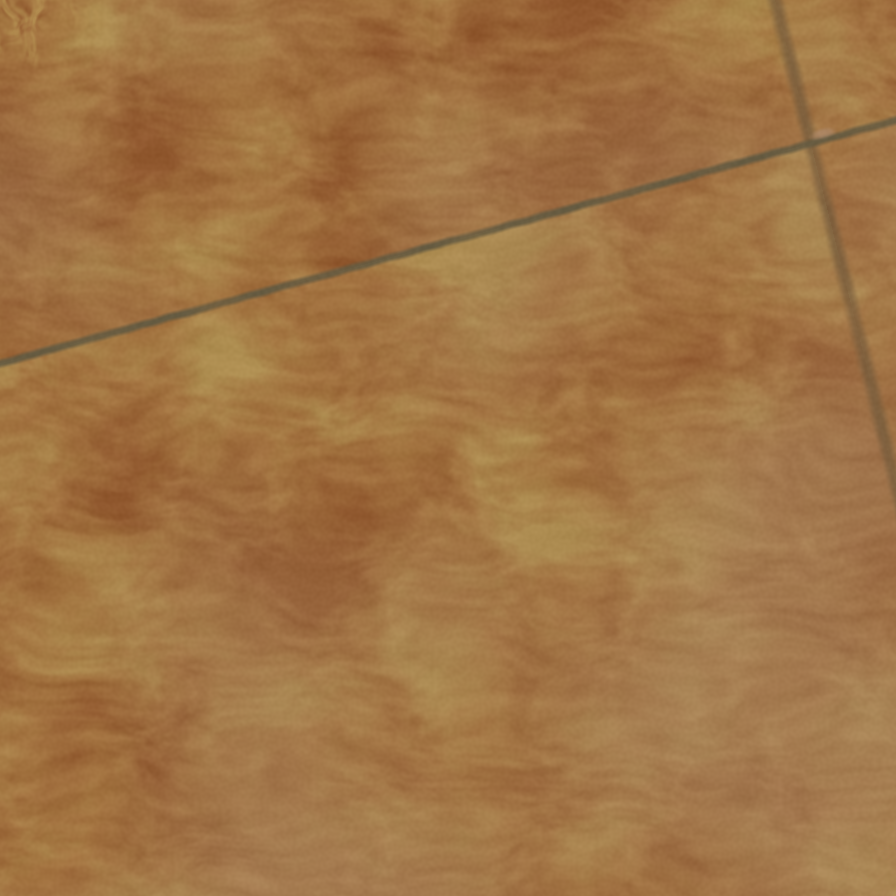
Write a Shadertoy shader that draws this texture.

```glsl
// Mottled terracotta floor tiles, seen close up, with thin tilted grout joints.

const vec3 RUST  = vec3(0.580, 0.365, 0.195);
const vec3 CLAY  = vec3(0.638, 0.452, 0.250);
const vec3 GOLD  = vec3(0.675, 0.540, 0.305);
const vec3 HAZE  = vec3(0.655, 0.505, 0.355);
const vec3 GROUT_ROW    = vec3(0.395, 0.355, 0.255);
const vec3 GROUT_COLUMN = vec3(0.465, 0.360, 0.235);
const vec3 CHIP  = vec3(0.690, 0.550, 0.440);

const vec2 CROSSING = vec2(0.905, 0.840);     // where two joints meet
const vec2 COLUMN_NORMAL = vec2(0.970, 0.242);
const vec2 ROW_NORMAL = vec2(-0.262, 0.965);
const float TILE_PITCH = 1.25;                // one tile is larger than the canvas
const float ROW_HALF_WIDTH = 0.0040;
const float COLUMN_HALF_WIDTH = 0.0066;
const float ROW_SOFTNESS = 0.0030;
const float COLUMN_SOFTNESS = 0.0055;
const float MOTTLE_SCALE = 5.6;
const float MOTTLE_CONTRAST = 1.45;
const float STREAK_STRENGTH = 0.16;           // shifts the clay tone
const float STREAK_LIGHT = 0.030;             // shifts the brightness
const float GRAIN_STRENGTH = 0.020;
const float ROW_TONE = 0.08;                  // alternate rows are redder

vec2 hash2(vec2 p) {
    vec3 q = fract(p.xyx * vec3(0.1031, 0.1030, 0.0973));
    q += dot(q, q.yzx + 33.33);
    return fract((q.xx + q.yz) * q.zy);
}

vec2 gradientAt(vec2 cell) {
    float angle = 6.28318 * hash2(cell).x;
    return vec2(cos(angle), sin(angle));
}

float gradientNoise(vec2 p) {
    vec2 i = floor(p), f = p - i;
    vec2 u = f * f * f * (f * (f * 6.0 - 15.0) + 10.0);
    vec2 e = vec2(0.0, 1.0);
    float low  = mix(dot(gradientAt(i), f),
                     dot(gradientAt(i + e.yx), f - e.yx), u.x);
    float high = mix(dot(gradientAt(i + e.xy), f - e.xy),
                     dot(gradientAt(i + e.yy), f - e.yy), u.x);
    return mix(low, high, u.y);
}

float fbm(vec2 p) {
    float sum = 0.0, amplitude = 0.6;
    for (int i = 0; i < 5; i++) {
        sum += amplitude * gradientNoise(p);
        p = mat2(1.96, 0.3, -0.3, 1.96) * p + 17.3;
        amplitude *= 0.62;
    }
    return sum;
}

// Fired clay: cloudy mottling, fine sideways streaks, and a pale sheen
vec3 tileColor(vec2 uv, vec2 tile) {
    vec2 p = uv + 20.0 + 7.0 * hash2(tile + 50.0);
    vec2 warp = vec2(gradientNoise(p * 9.0), gradientNoise(p * 9.0 + 31.0));
    float mottle = fbm((p + 0.03 * warp) * MOTTLE_SCALE * vec2(0.85, 1.1));

    vec2 streakPos = p * vec2(17.0, 54.0) + 1.5 * warp;
    float streak = gradientNoise(streakPos)
                 + 0.7 * gradientNoise(streakPos * vec2(2.1, 1.9) + 9.0);

    float broad = 0.22 * gradientNoise(p * 2.3 + 40.0);
    float tone = 0.50 + MOTTLE_CONTRAST * mottle + STREAK_STRENGTH * streak + broad
               - ROW_TONE * (1.0 - mod(tile.y, 2.0));
    vec3 color = mix(RUST, CLAY, clamp(tone * 2.0, -0.2, 1.0));
    color = mix(color, GOLD, clamp(tone * 2.0 - 1.0, 0.0, 1.15));

    float sheen = smoothstep(0.75, 1.7, uv.x + 0.9 * (1.0 - uv.y));
    float haze = 0.06 + 0.45 * sheen + 0.7 * gradientNoise(p * 3.4 + 60.0);
    color = mix(color, HAZE, clamp(haze, 0.0, 0.6));
    return color + STREAK_LIGHT * streak;
}

// Pale frayed fibres at the upper left corner
vec3 addFray(vec3 color, vec2 uv) {
    vec2 p = uv * 55.0;
    p += 1.2 * vec2(gradientNoise(p * 0.6), gradientNoise(p * 0.6 + 8.0));
    float fibre = 0.5 + gradientNoise(p * vec2(1.5, 0.8))
                + 0.6 * gradientNoise(p * vec2(2.4, 2.0) + 4.0);
    float reach = length((uv - vec2(0.0, 1.0)) * vec2(1.0, 1.25))
                + 0.06 * gradientNoise(uv * 22.0);
    float cover = 1.0 - smoothstep(0.03, 0.13, reach);
    return mix(color, GOLD * 1.05, cover * clamp(fibre, 0.0, 0.9));
}

float jointMask(float dist, float halfWidth, float softness) {
    float blur = max(softness, 0.7 / iResolution.y);
    return 1.0 - smoothstep(halfWidth - blur, halfWidth + blur, abs(dist));
}

void mainImage(out vec4 fragColor, in vec2 fragCoord) {
    vec2 uv = fragCoord / iResolution.xy;

    // Tilted tile grid: x counts columns, y counts rows
    vec2 fromCrossing = uv - CROSSING;
    vec2 grid = vec2(dot(fromCrossing, COLUMN_NORMAL), dot(fromCrossing, ROW_NORMAL));
    vec2 tile = floor(grid / TILE_PITCH);
    vec2 toJoint = grid - TILE_PITCH * floor(grid / TILE_PITCH + 0.5);

    vec3 color = addFray(tileColor(uv, tile), uv);

    // Joints, with slightly uneven edges and wear
    toJoint += 0.0012 * vec2(gradientNoise(uv * 45.0), gradientNoise(uv * 45.0 + 5.0));
    float wear = 0.88 + 0.25 * gradientNoise(uv * 16.0 + 3.0);
    float column = jointMask(toJoint.x, COLUMN_HALF_WIDTH, COLUMN_SOFTNESS);
    float row = jointMask(toJoint.y, ROW_HALF_WIDTH, ROW_SOFTNESS);
    color = mix(color, GROUT_COLUMN, 0.85 * wear * column);
    color = mix(color, GROUT_ROW, min(1.05 * wear, 1.0) * row);

    // Small chipped corner beside each crossing
    float chip = length((toJoint - vec2(0.016, 0.007)) * vec2(0.6, 1.4));
    color = mix(color, CHIP, 0.65 * (1.0 - smoothstep(0.003, 0.011, chip)));

    color += GRAIN_STRENGTH * gradientNoise(uv * 190.0);
    fragColor = vec4(color, 1.0);
}
```
